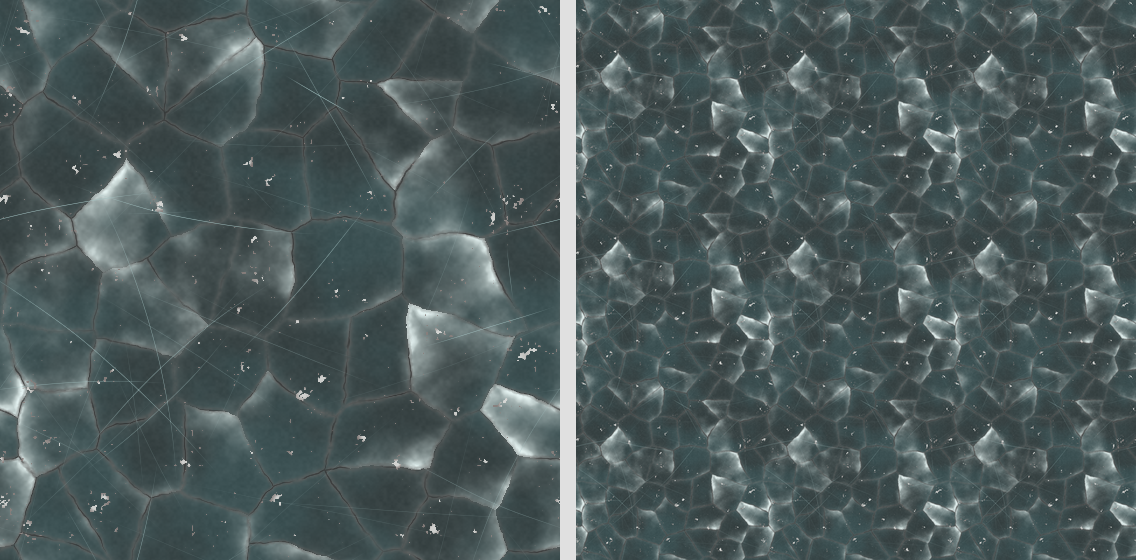
Left: one tile. Right: repeated 3 by 3.
Reproduce this texture procedurally as a WebGL 2 fragment shader.

```glsl
#version 300 es
precision highp float;
// Dark teal stone: wrapped Voronoi plates with grey seams, pale clouds that
// gather along the plate borders, fine curved scratches and mineral flecks.
// Every layer repeats a whole number of times, so the square tiles.
uniform vec2 u_resolution;
out vec4 fragColor;

const float PLATES = 7.0;
const float CLUSTERS = 11.0;
const int SCRATCHES = 56;

float hash(vec2 p) {
    return fract(sin(dot(p, vec2(127.1, 311.7))) * 43758.5453);
}

vec2 hash2(vec2 p) {
    return vec2(hash(p), hash(p + vec2(37.3, 71.9)));
}

// Wraps a whole cell index; the half step keeps rounding away from the ends
vec2 wrap(vec2 cell, float count) {
    return floor(mod(cell + 0.5, count));
}

// Value noise that wraps after a whole number of cells
float noise(vec2 p, float period) {
    vec2 i = floor(p), f = fract(p);
    vec2 w = f * f * (3.0 - 2.0 * f);
    vec2 a = wrap(i, period), b = wrap(i + 1.0, period);
    return mix(mix(hash(a), hash(vec2(b.x, a.y)), w.x),
               mix(hash(vec2(a.x, b.y)), hash(b), w.x), w.y);
}

float fbm(vec2 uv, float period, int octaves) {
    float sum = 0.0, total = 0.0, amp = 1.0;
    for (int i = 0; i < octaves; i++) {
        sum += amp * noise(uv * period, period);
        total += amp;
        amp *= 0.5;
        period *= 2.0;
    }
    return sum / total;
}

vec2 warp(vec2 uv, float period, int octaves) {
    return vec2(fbm(uv, period, octaves), fbm(uv + vec2(0.37, 0.61), period, octaves)) - 0.5;
}

// x: distance to the nearest plate border, yz: wrapped plate index
vec3 plates(vec2 uv, float count) {
    vec2 p = uv * count, cell = floor(p), f = fract(p);
    vec2 nearest = vec2(0.0), home = vec2(0.0);
    float best = 9.0, border = 9.0;
    for (int y = -1; y <= 1; y++)
    for (int x = -1; x <= 1; x++) {
        vec2 o = vec2(x, y);
        vec2 r = o + hash2(wrap(cell + o, count) + 5.0) - f;
        if (dot(r, r) < best) { best = dot(r, r); nearest = r; home = o; }
    }
    for (int y = -2; y <= 2; y++)
    for (int x = -2; x <= 2; x++) {
        vec2 o = home + vec2(x, y);
        vec2 r = o + hash2(wrap(cell + o, count) + 5.0) - f;
        vec2 gap = r - nearest;
        if (dot(gap, gap) > 1e-5) border = min(border, dot(0.5 * (r + nearest), normalize(gap)));
    }
    return vec3(border / count, wrap(cell + home, count));
}

// Long hairlines, each slightly bent and fading at its ends
float scratches(vec2 uv, float pixel) {
    float sum = 0.0, width = max(0.0008, 0.6 * pixel);
    for (int i = 0; i < SCRATCHES; i++) {
        vec2 seed = vec2(i, 19.0), rnd = hash2(seed + 3.0);
        vec2 d = fract(uv - hash2(seed) + 0.5) - 0.5;
        float angle = 3.14159 * hash(seed + 8.0), c = cos(angle), s = sin(angle);
        d = vec2(c * d.x + s * d.y, c * d.y - s * d.x);
        d.y -= (rnd.x - 0.5) * 0.8 * d.x * d.x;
        float reach = mix(0.05, 0.32, rnd.y);
        float fade = 1.0 - smoothstep(0.3, 1.0, abs(d.x) / reach);
        float strength = 0.08 + 0.55 * pow(hash(seed + 14.0), 3.0);
        sum += strength * fade * (1.0 - smoothstep(0.2 * width, 1.4 * width, abs(d.y)));
    }
    return min(sum, 0.8);
}

// Density of fleck clusters, strong at the core with a scattered tail
float clusters(vec2 uv, float count) {
    vec2 p = uv * count, cell = floor(p), f = fract(p);
    float density = 0.0;
    for (int y = -1; y <= 1; y++)
    for (int x = -1; x <= 1; x++) {
        vec2 o = vec2(x, y), id = wrap(cell + o, count) + 43.0;
        vec2 rnd = hash2(id + 9.0);
        float radius = mix(0.09, 0.23, rnd.x * rnd.x);
        density += (0.3 + 0.85 * rnd.y) * exp(-length(o + hash2(id) - f) / radius);
    }
    return density;
}

void main() {
    vec2 uv = gl_FragCoord.xy / u_resolution;
    float pixel = 1.0 / min(u_resolution.x, u_resolution.y);
    vec2 bent = uv + 0.04 * warp(uv, 8.0, 2) + 0.009 * warp(uv, 44.0, 3);
    vec3 plate = plates(bent, PLATES);
    float d = plate.x;
    float grain = fbm(uv, 160.0, 2);

    // Dark ground drifting between teal and grey
    float drift = smoothstep(0.3, 0.7, fbm(uv + 0.23, 6.0, 5));
    vec3 color = mix(vec3(0.212, 0.255, 0.258), vec3(0.232, 0.315, 0.323), drift);

    // Pale clouds, shifted per plate so they break at the borders
    float cloud = smoothstep(0.47, 0.8, fbm(uv + hash2(plate.yz + 21.0), 5.0, 6));
    float wisps = 0.3 + 1.4 * fbm(uv + 0.11, 20.0, 4);
    float pale = cloud * wisps * (0.22 + 1.0 * exp(-d * 32.0));
    pale += wisps * (0.16 * exp(-d * 100.0) + 0.25 * cloud * exp(-d * 60.0));
    color = mix(color, vec3(0.69, 0.745, 0.74), min(pale, 1.0));
    color += 0.2 * smoothstep(0.8, 1.4, pale);

    // Grainy grey seams of varying strength with a thin dark core
    float presence = smoothstep(0.25, 0.6, fbm(uv + 0.57, 9.0, 2));
    float seam = 1.0 - smoothstep(0.0006, 0.0075, d + 0.006 * (grain - 0.5));
    color = mix(color, vec3(0.36, 0.36, 0.355), seam * (0.15 + 0.9 * grain) * mix(0.5, 1.0, presence));
    float core = 1.0 - smoothstep(0.0003, 0.0006 + 0.8 * pixel, d);
    color = mix(color, vec3(0.19, 0.19, 0.19), core * presence * 0.7 * smoothstep(0.25, 0.65, fbm(uv, 30.0, 2)));

    // Scratches, then flecks: white in dense cores, dull pink when scattered
    color = mix(color, vec3(0.64, 0.76, 0.76), scratches(uv + 0.006 * warp(uv, 6.0, 2), pixel));
    float density = clusters(uv + 0.014 * warp(uv, 40.0, 2), CLUSTERS);
    float fleck = smoothstep(0.0, 0.05, grain - 0.92 + 0.5 * min(density, 1.0));
    vec3 fleckColor = mix(vec3(0.52, 0.48, 0.47), vec3(0.85, 0.85, 0.84), smoothstep(0.3, 0.7, density));
    color = mix(color, fleckColor, 0.92 * fleck);

    color += 0.04 * (grain - 0.5);
    fragColor = vec4(clamp(color, 0.0, 1.0), 1.0);
}
```
